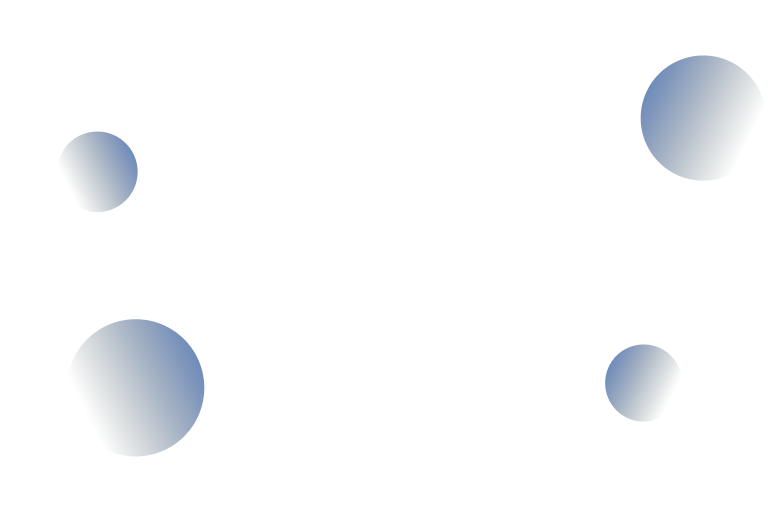
Write a WebGL 2 fragment shader that draws this background.

```glsl
#version 300 es
precision highp float;
// Four discs on a white ground, each shaded along a slanted axis from blue
// through cool grey to white, so that the lower outer rim melts away.
// Lengths are in units of the canvas height, with the origin at lower left.

uniform vec2 u_resolution;
out vec4 fragColor;

// Blue at 0, white at 1; the channels rise at different rates to pass through grey.
vec3 blueToWhite(float t) {
    return mix(vec3(0.43, 0.55, 0.733), vec3(1.0), pow(vec3(t), vec3(1.0, 1.15, 2.0)));
}

// Antialiased coverage of a disc.
float discMask(vec2 offset, float radius, float pixel) {
    return clamp(0.5 - (length(offset) - radius) / pixel, 0.0, 1.0);
}

void main() {
    vec2 p = gl_FragCoord.xy / u_resolution.y;
    float pixel = 1.0 / u_resolution.y;

    // Centre, radius, and the side (-1 left, 1 right) on which the disc fades.
    vec4 discs[4] = vec4[4](
        vec4(0.183, 0.677, 0.0757, -1.0),
        vec4(0.255, 0.271, 0.1290, -1.0),
        vec4(1.322, 0.778, 0.1177, 1.0),
        vec4(1.210, 0.280, 0.0725, 1.0));

    vec3 color = vec3(1.0);
    for (int i = 0; i < 4; i++) {
        vec4 disc = discs[i];
        vec2 offset = p - disc.xy;
        vec2 fadeAxis = normalize(vec2(0.9 * disc.w, -0.44));

        // Position along the axis: -1 on the blue rim, white from 0.81 outward.
        float along = dot(offset, fadeAxis) / disc.z;
        float t = clamp((along + 1.0) / 1.81, 0.0, 1.0);
        color = mix(color, blueToWhite(t), discMask(offset, disc.z, pixel));
    }
    fragColor = vec4(color, 1.0);
}
```
